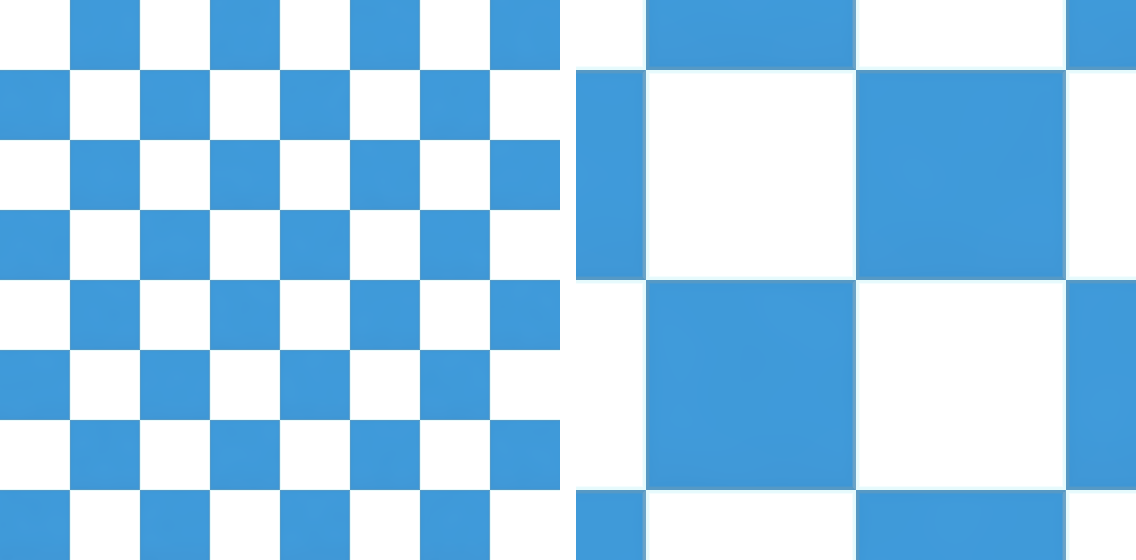
Left, the full canvas; right, a detail of the centre.
This pattern is drawn by a Shadertoy shader. Its source:

```glsl
vec2 randomGradient(vec2 lattice) {
    vec2 h = fract(sin(vec2(dot(lattice, vec2(127.1, 311.7)),
                            dot(lattice, vec2(269.5, 183.3)))) * 43758.5);
    return 2.0 * h - 1.0;
}

float gradientNoise(vec2 p) {
    vec2 i = floor(p), f = fract(p);
    vec2 u = f * f * (3.0 - 2.0 * f);
    float a = dot(randomGradient(i), f);
    float b = dot(randomGradient(i + vec2(1, 0)), f - vec2(1, 0));
    float c = dot(randomGradient(i + vec2(0, 1)), f - vec2(0, 1));
    float d = dot(randomGradient(i + vec2(1, 1)), f - vec2(1, 1));
    return mix(mix(a, b, u.x), mix(c, d, u.x), u.y);
}

void mainImage(out vec4 fragColor, in vec2 fragCoord) {
    // Eight squares each way, blue at the lower left
    vec2 p = 8.0 * fragCoord / iResolution.xy;
    vec2 cell = floor(p), local = fract(p);
    float isBlue = 1.0 - mod(cell.x + cell.y, 2.0);

    // Distance to the nearest inner grid line, in squares
    vec2 toLine = abs(p - clamp(round(p), 1.0, 7.0));
    float edge = min(toLine.x, toLine.y);
    float pixel = 8.0 / iResolution.y;
    float coverage = clamp((2.0 * isBlue - 1.0) * edge / pixel + 0.5, 0.0, 1.0);

    // Blue fill: faint mottling, slightly deeper towards the bottom and sides
    vec3 blue = mix(vec3(0.25, 0.595, 0.842), vec3(0.248, 0.604, 0.853),
                    smoothstep(0.0, 0.35, local.y));
    blue -= 0.008 * (1.0 - smoothstep(0.0, 0.08, edge));
    blue += 0.007 * gradientNoise(p * 3.0);

    // Thin greyed rim, paler along the right side
    float rightSide = step(toLine.x, toLine.y) * step(0.5, local.x);
    vec3 rim = mix(vec3(0.34, 0.60, 0.77), vec3(0.42, 0.64, 0.78), rightSide);
    blue = mix(rim, blue, smoothstep(0.010, 0.022, edge));

    // White squares with a faint cool fringe
    vec3 white = mix(vec3(0.90, 0.98, 0.99), vec3(1.0), smoothstep(0.010, 0.022, edge));

    fragColor = vec4(mix(white, blue, coverage), 1.0);
}
```
